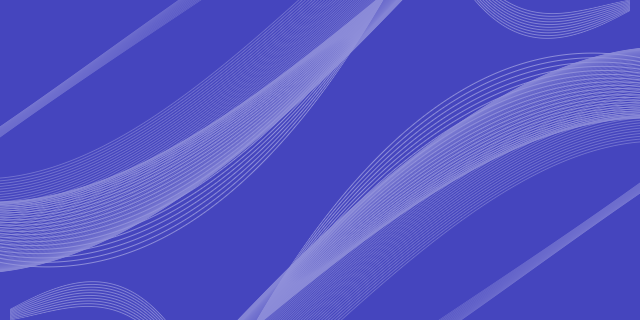
Reproduce this background procedurally as a Shadertoy shader.

```glsl
// Draws twisting ribbons of fine pale lines on indigo, with half-turn symmetry.

const vec3 BACKGROUND = vec3(0.27, 0.27, 0.745);
const vec3 LINE_COLOUR = vec3(0.58, 0.58, 0.86);
const float MAX_COVERAGE = 0.8;

// Horizontal extent of each bundle, in canvas heights from the centre
const vec2 RIBBON_SPAN = vec2(-0.2604, 1.0);
const vec2 ARCH_SPAN = vec2(-0.969, -0.479);
const vec2 STREAK_SPAN = vec2(0.367, 1.0);

// Curve heights at four evenly spaced stations along a span
const vec4 RIBBON_TOP = vec4(-0.607, -0.005, 0.292, 0.326);
const vec4 RIBBON_LOWER_FOLD = vec4(-0.573, -0.240, 0.018, 0.128);
const vec4 RIBBON_UPPER_FOLD = vec4(-0.500, -0.094, 0.208, 0.352);
const vec4 RIBBON_BOTTOM = vec4(-0.802, -0.422, -0.102, 0.052);
const vec4 ARCH_OUTER = vec4(-0.464, -0.391, -0.385, -0.500);
const vec4 ARCH_INNER = vec4(-0.503, -0.469, -0.474, -0.594);
const vec4 STREAK_TOP = vec4(-0.500, -0.359, -0.216, -0.068);
const vec4 STREAK_BOTTOM = vec4(-0.555, -0.406, -0.255, -0.107);

// Cubic through four heights at u = 0, 1/3, 2/3 and 1
float cubic(vec4 heights, float u) {
    float v = 3.0 * u, a = v - 1.0, b = v - 2.0, c = v - 3.0;
    vec4 weights = vec4(-a * b * c / 6.0, v * b * c / 2.0,
                        -v * a * c / 2.0, v * a * b / 6.0);
    return dot(heights, weights);
}

// Coverage of lines blended between two curves; bunch < 1 crowds the last one
float strands(vec2 p, vec2 span, vec4 first, vec4 last,
              float count, float bunch, float width) {
    float extent = span.y - span.x;
    float u = (p.x - span.x) / extent;
    float start = cubic(first, u);
    float gap = cubic(last, u) - start;
    gap = (gap < 0.0 ? -1.0 : 1.0) * max(abs(gap), 1e-4);
    float t = (p.y - start) / gap;
    if (u < 0.0 || u > 1.0 || t < 0.0 || t > 1.0) return 0.0;

    // Slope turns vertical distances into perpendicular ones
    float stepU = 0.01;
    float slope = (mix(cubic(first, u + stepU), cubic(last, u + stepU), t) - p.y)
                / (stepU * extent);
    float thickness = abs(gap) * inversesqrt(1.0 + slope * slope);
    float remaining = max(1.0 - t, 1e-4);
    float phase = count * (1.0 - pow(remaining, bunch));
    float spacing = thickness / (count * bunch * pow(remaining, bunch - 1.0));

    // Filter each line, fading to the mean tone where lines are too dense
    float pixel = 1.0 / iResolution.y;
    float soft = max(width, pixel);
    float away = abs(fract(phase) - 0.5) * spacing;
    float line = width / soft * max(1.0 - away / soft, 0.0);
    float mean = min(width / spacing, MAX_COVERAGE);
    float coverage = mix(line, mean, smoothstep(1.0, 2.0, 2.0 * soft / spacing));
    float edge = min(t, 1.0 - t) * thickness;
    return coverage * smoothstep(0.0, pixel, edge);
}

float over(float below, float above) {
    return 1.0 - (1.0 - below) * (1.0 - above);
}

// One half of the design: a folded ribbon, an arch and a narrow streak
float bundles(vec2 p) {
    float cover = strands(p, RIBBON_SPAN, RIBBON_TOP, RIBBON_LOWER_FOLD,
                          26.0, 0.6, 0.0028);
    cover = over(cover, strands(p, RIBBON_SPAN, RIBBON_BOTTOM, RIBBON_UPPER_FOLD,
                                56.0, 0.6, 0.0017));
    cover = over(cover, strands(p, ARCH_SPAN, ARCH_OUTER, ARCH_INNER,
                                10.0, 1.0, 0.0024));
    return over(cover, strands(p, STREAK_SPAN, STREAK_TOP, STREAK_BOTTOM,
                               12.0, 0.9, 0.0014));
}

void mainImage(out vec4 fragColor, in vec2 fragCoord) {
    vec2 p = (fragCoord - 0.5 * iResolution.xy) / iResolution.y;
    float cover = over(bundles(p), bundles(-p));
    fragColor = vec4(mix(BACKGROUND, LINE_COLOUR, cover), 1.0);
}
```
